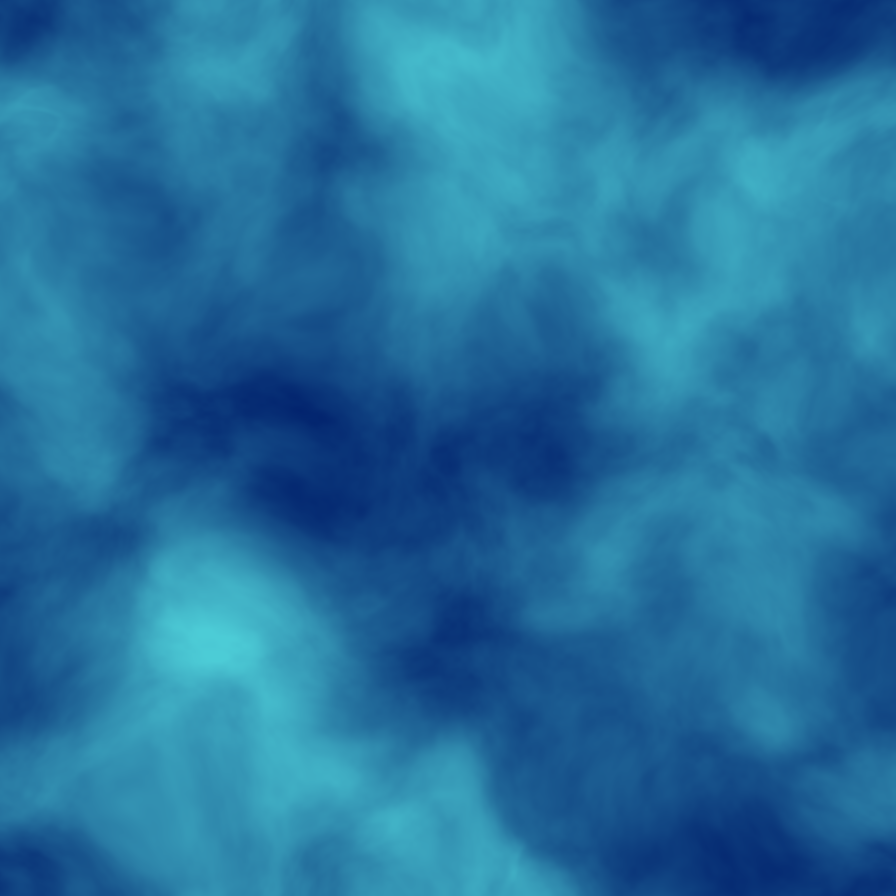
Give the GLSL for this texture, as a WebGL 2 fragment shader.

```glsl
#version 300 es
precision highp float;

uniform vec2 u_resolution;
out vec4 fragColor;

const vec3 DEEP_BLUE = vec3(0.0, 0.12, 0.42);
const vec3 PALE_AQUA = vec3(0.30, 0.80, 0.84);

// Integer hash of a lattice cell, from 0 to 1
float hashCell(uvec2 cell, uint seed) {
    uint h = cell.x * 1597u + cell.y * 51749u + seed * 7919u;
    h = (h ^ (h >> 15)) * 73244475u;
    h = (h ^ (h >> 13)) * 73244475u;
    h ^= h >> 16;
    return float(h & 65535u) / 65535.0;
}

// Shuffled even steps on a 4 by 4 lattice, so light and dark stay balanced
float rankCell(uvec2 cell) {
    uint k = ((cell.x + 4u * cell.y) * 5u + 3u) & 15u;
    k ^= k >> 2;
    return (float(k) + 0.5) / 16.0;
}

float latticeValue(vec2 cell, float period, uint seed) {
    uvec2 wrapped = uvec2(mod(cell, period));
    return seed == 0u ? rankCell(wrapped) : hashCell(wrapped, seed);
}

// Value noise that wraps after a whole number of cells
float tileNoise(vec2 uv, float period, uint seed) {
    vec2 p = uv * period;
    vec2 cell = floor(p);
    vec2 f = p - cell;
    vec2 s = f * f * f * (f * (f * 6.0 - 15.0) + 10.0);
    float a = latticeValue(cell, period, seed);
    float b = latticeValue(cell + vec2(1.0, 0.0), period, seed);
    float c = latticeValue(cell + vec2(0.0, 1.0), period, seed);
    float d = latticeValue(cell + vec2(1.0, 1.0), period, seed);
    return mix(mix(a, b, s.x), mix(c, d, s.x), s.y);
}

// Octaves of noise; seed 0 with period 4 starts from the balanced lattice
float fractalNoise(vec2 uv, float period, int octaves, uint seed) {
    float sum = 0.0;
    float total = 0.0;
    float weight = 0.5;
    for (int i = 0; i < octaves; i++) {
        sum += weight * tileNoise(uv, period, seed);
        total += weight;
        weight *= 0.5;
        period *= 2.0;
        seed += 17u;
    }
    return sum / total;
}

// Thin soft lines along the middle level of a noise field
float creaseLines(vec2 uv, float halfWidth) {
    float level = fractalNoise(uv, 6.0, 3, 205u);
    return 1.0 - smoothstep(0.0, halfWidth, abs(level - 0.5));
}

void main() {
    vec2 uv = gl_FragCoord.xy / u_resolution;

    // Gentle bending hides the lattice directions
    vec2 bend = vec2(fractalNoise(uv, 5.0, 2, 101u),
                     fractalNoise(uv, 5.0, 2, 151u)) - 0.5;
    vec2 p = uv + 0.1 * bend;

    // Cloud brightness
    float cloud = fractalNoise(p, 4.0, 6, 0u);
    float tone = 0.475 + 1.42 * (cloud - 0.5);

    // Faint creases in some of the lighter areas
    float patches = smoothstep(0.5, 0.75, tileNoise(uv, 5.0, 307u));
    float lightArea = smoothstep(0.45, 0.7, tone);
    tone += 0.04 * creaseLines(p, 0.035) * patches * lightArea;

    fragColor = vec4(mix(DEEP_BLUE, PALE_AQUA, clamp(tone, 0.0, 1.0)), 1.0);
}
```
